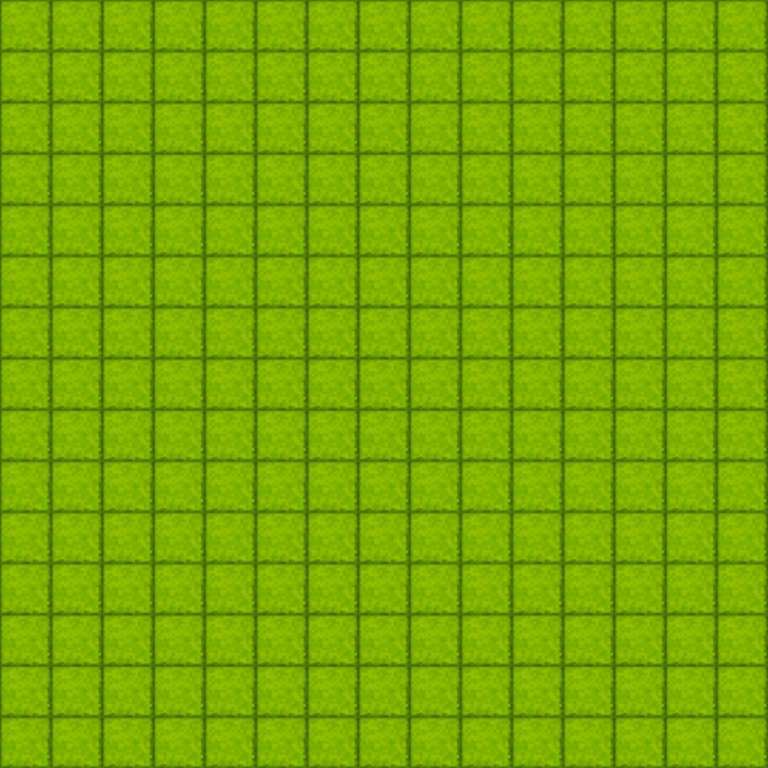
Reproduce this texture procedurally as a Shadertoy shader.

```glsl
const float TILES = 15.0;          // repeats across and down
const float GRAIN = 18.0;          // fine grass blobs per tile
const float PATCH = 8.0;           // broad patches per tile
const float SOFT_EDGE = 0.070;     // shade width on the left and top, in tiles
const float RAGGED_EDGE = 0.105;   // shade width on the right and bottom
const float FRAY = 0.55;           // how unevenly the ragged sides are cut
const float MOTTLE = 0.50;         // light and dark tufts inside the grooves
const float ROW_LIFT = 0.16;       // horizontal grooves are a little lighter

const vec3 GROOVE      = vec3(0.24, 0.37, 0.06);
const vec3 SHADE       = vec3(0.35, 0.53, 0.01);
const vec3 GRASS_DARK  = vec3(0.44, 0.63, 0.00);
const vec3 GRASS_LIGHT = vec3(0.60, 0.78, 0.00);
const vec3 GREEN_TINT  = vec3(-0.04, 0.00, 0.00);

float hash(vec2 p) {
    vec3 q = fract(vec3(p.xyx) * 0.1031);
    q += dot(q, q.yzx + 33.33);
    return fract((q.x + q.y) * q.z);
}

// Value noise on the unit tile, wrapping after "cells" lattice steps
float tileNoise(vec2 tile, float cells, float seed) {
    vec2 p = tile * cells;
    vec2 i = floor(p);
    vec2 w = smoothstep(0.0, 1.0, p - i);
    vec2 a = mod(i, cells) + seed;
    vec2 b = mod(i + 1.0, cells) + seed;
    return mix(mix(hash(a), hash(vec2(b.x, a.y)), w.x),
               mix(hash(vec2(a.x, b.y)), hash(b), w.x), w.y);
}

// Brightness rising from 0 at the tile border and easing to 1 inside
float edgeLight(float dist, float width) {
    float x = clamp(dist / width, 0.0, 1.0);
    return x * (1.5 - 0.5 * x * x);
}

void mainImage(out vec4 fragColor, in vec2 fragCoord) {
    vec2 tile = fract(fragCoord / iResolution.xy * TILES);

    // Mottled grass, the same in every tile
    float grain = tileNoise(tile, GRAIN, 11.0);
    float patches = tileNoise(tile, PATCH, 47.0);
    float tone = 0.65 * grain + 0.35 * patches;
    vec3 grass = mix(GRASS_DARK, GRASS_LIGHT, tone);
    float tint = smoothstep(0.50, 0.95, tileNoise(tile, PATCH, 83.0));
    grass += GREEN_TINT * tint;

    // Soft left and top sides, frayed right and bottom sides
    float fray = tileNoise(tile, GRAIN, 131.0) - 0.5;
    float ragged = RAGGED_EDGE * (1.0 - 2.0 * FRAY * fray);
    float column = edgeLight(tile.x, SOFT_EDGE) * edgeLight(1.0 - tile.x, ragged);
    float row = edgeLight(1.0 - tile.y, SOFT_EDGE) * edgeLight(tile.y, ragged);
    float light = column * mix(ROW_LIFT, 1.0, row);

    // Tufts break up the grooves and fade out over the grass
    light = clamp(light + MOTTLE * fray * (1.0 - light), 0.0, 1.0);

    // Groove to shade to grass
    vec3 color = mix(GROOVE, SHADE, min(2.0 * light, 1.0));
    color = mix(color, grass, max(2.0 * light - 1.0, 0.0));
    fragColor = vec4(color, 1.0);
}
```
